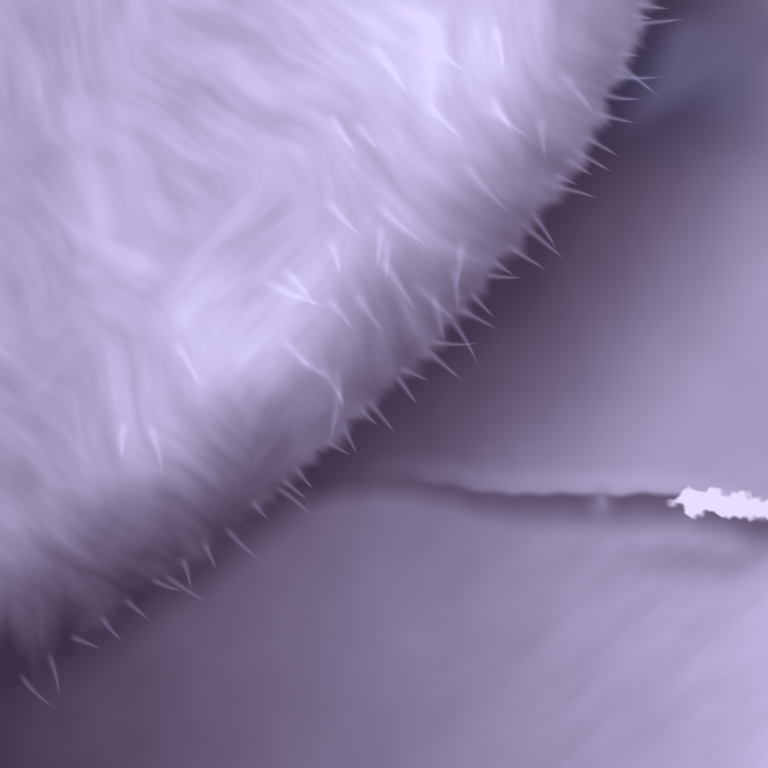
Give the GLSL for this texture, as a WebGL 1 fragment shader.

```glsl
precision highp float;
// Pale lilac fur overhanging two soft folds of cloth, with a dark crease and a frayed white edge.
uniform vec2 u_resolution;

const vec3 SHADOW = vec3(0.24, 0.19, 0.28);
const vec3 LIGHT = vec3(0.80, 0.76, 0.93);
const vec3 FLAKE = vec3(0.90, 0.87, 0.99);
const float FUR_SOFTNESS = 0.013;
const float FUR_CONTRAST = 0.15;
const float FRINGE_LENGTH = 0.060;
const float TUFT_LENGTH = 0.085;
const int FRINGE_COUNT = 44;
const int TUFT_COUNT = 34;

float hash(float n) { return fract(sin(n * 12.9898) * 43758.547); }

vec2 gradient(vec2 cell) {
  float a = 6.28318 * hash(dot(cell, vec2(1.37, 7.91)));
  return vec2(cos(a), sin(a));
}

// Gradient noise, roughly -0.7 to 0.7
float noise(vec2 p) {
  vec2 i = floor(p), f = fract(p);
  vec2 w = f * f * f * (f * (f * 6.0 - 15.0) + 10.0);
  vec2 e = vec2(0.0, 1.0);
  float a = dot(gradient(i), f);
  float b = dot(gradient(i + e.yx), f - e.yx);
  float c = dot(gradient(i + e.xy), f - e.xy);
  float d = dot(gradient(i + e.yy), f - e.yy);
  return mix(mix(a, b, w.x), mix(c, d, w.x), w.y);
}

float fbm(vec2 p) {
  return noise(p) + 0.5 * noise(p * 2.1 + 7.3) + 0.25 * noise(p * 4.3 + 3.1);
}

// Noise drawn out along one direction
float hairs(vec2 p, float angle, float scale) {
  vec2 along = vec2(cos(angle), sin(angle));
  vec2 q = vec2(dot(p, along) * 0.24, dot(p, vec2(-along.y, along.x)));
  return fbm(q * scale);
}

float blob(vec2 p, vec2 center, vec2 size) {
  vec2 q = (p - center) / size;
  return exp(-dot(q, q));
}

// Tapered, slightly bent hair
float strand(vec2 p, vec2 root, float angle, float len, float width, float bend) {
  vec2 along = vec2(cos(angle), sin(angle));
  vec2 q = p - root;
  float t = dot(q, along) / len;
  float side = dot(q, vec2(-along.y, along.x)) - bend * len * t * t;
  float w = width * (1.1 - clamp(t, 0.0, 1.0));
  float ends = smoothstep(0.0, 0.3, t) * (1.0 - smoothstep(0.7, 1.0, t));
  return ends * exp(-side * side / (w * w));
}

float furEdgeX(float y) {
  float t = y - 0.1;
  return 1.578 * t - 0.705 * t * t;
}

// Signed distance to the fur outline, positive inside
float furDistance(vec2 p) {
  float slope = 1.578 - 1.41 * (p.y - 0.1);
  return (furEdgeX(p.y) - p.x) / sqrt(1.0 + slope * slope);
}

float creaseY(float x) {
  float y = 0.366 + 0.012 * exp(-pow((x - 0.52) / 0.06, 2.0));
  return y - 0.008 * smoothstep(0.56, 0.7, x) - 0.035 * smoothstep(0.87, 1.02, x);
}

float clothTone(vec2 p, float gap) {
  // Upper fold, with a cool band in the top corner
  float upper = mix(0.29, 0.645, smoothstep(0.0, 0.32, gap));
  float bandY = p.y - 0.805 - 0.54 * (p.x - 0.77);
  upper -= 0.07 * blob(p, vec2(0.97, 0.84), vec2(0.16, 0.07));
  float band = smoothstep(-0.025, 0.03, bandY) * (1.0 - smoothstep(0.95, 1.0, p.y));
  upper = mix(upper, 0.41, 0.75 * band * smoothstep(0.0, 0.05, gap));
  // Lower fold
  float lower = 0.265 + 0.47 * p.x - 0.25 * max(p.y - 0.2, 0.0);
  lower -= 0.12 * blob(p, vec2(0.93, 0.27), vec2(0.09, 0.025));
  lower += 0.035 * hairs(p, 0.65, 22.0) * smoothstep(0.4, 0.9, p.x);
  // Crease and its cast shadow
  float depth = creaseY(p.x) + 0.006 * noise(vec2(p.x * 28.0, 2.0)) - p.y;
  float reach = mix(0.035, 0.065, smoothstep(0.45, 0.8, p.x));
  float shade = 1.0 - smoothstep(0.0, reach, depth);
  lower = mix(lower, 0.33, 0.85 * shade);
  upper += 0.04 * exp(-pow((depth + 0.016) / 0.014, 2.0)) * smoothstep(0.4, 0.6, p.x);
  float tone = mix(upper, lower, smoothstep(-0.004, 0.007, depth));
  tone = mix(tone, 0.56, 0.8 * blob(p, vec2(0.783 + 0.006 * noise(p * 60.0), 0.347), vec2(0.014, 0.018)));
  return mix(0.25, tone, smoothstep(-0.015, 0.065, gap)) + 0.018 * fbm(p * 9.0);
}

float furTone(vec2 p, float d) {
  float tone = mix(0.41, 0.74, smoothstep(-0.02, 0.2, d));
  tone -= 0.14 * (1.0 - smoothstep(0.1, 0.6, p.y));
  tone -= 0.06 * (1.0 - smoothstep(0.0, 0.2, p.x));
  tone += 0.06 * smoothstep(0.6, 0.9, p.y) * smoothstep(0.4, 0.6, p.x);
  tone += 0.07 * blob(p, vec2(0.3, 0.57), vec2(0.12, 0.09));
  tone += 0.07 * blob(p, vec2(0.51, 0.94), vec2(0.12, 0.07));
  // Crossing layers of soft hair
  vec2 q = p + 0.035 * vec2(noise(p * 6.0), noise(p * 6.0 + 9.0));
  float coat = mix(hairs(q, -0.65, 26.0), hairs(q, -1.25, 24.0), smoothstep(-0.25, 0.25, noise(p * 5.0)));
  coat = mix(coat, hairs(q, 0.85, 22.0), smoothstep(0.05, 0.35, noise(p * 4.0 + 5.0)));
  return tone + FUR_CONTRAST * coat * 0.65 + 0.05 * fbm(p * 6.0 + 2.0);
}

void main() {
  vec2 p = gl_FragCoord.xy / u_resolution;
  float d = furDistance(p);
  float ragged = d + 0.016 * hairs(p, -0.6, 36.0) + 0.006 * noise(p * 24.0);
  float fur = smoothstep(-FUR_SOFTNESS, FUR_SOFTNESS, ragged);
  float tone = mix(clothTone(p, -d), furTone(p, d), fur);

  // Fringe over the dark gap
  for (int i = 0; i < FRINGE_COUNT; i++) {
    float n = float(i);
    float y = 0.13 + 0.9 * (n + hash(n)) / float(FRINGE_COUNT);
    vec2 root = vec2(furEdgeX(y) - 0.025, y);
    float angle = mix(-0.75, -0.2, smoothstep(0.5, 0.95, y)) + 0.9 * (hash(n + 50.0) - 0.5);
    float len = FRINGE_LENGTH * (0.6 + 0.8 * hash(n + 90.0));
    float hair = strand(p, root, angle, len, 0.0045, 0.5 * (hash(n + 130.0) - 0.4));
    tone = mix(tone, 0.46 + 0.15 * y, 0.6 * hair);
  }
  // Bright tufts inside the coat
  for (int i = 0; i < TUFT_COUNT; i++) {
    float n = float(i) + 200.0;
    float y = 0.43 + 0.56 * hash(n);
    vec2 root = vec2(furEdgeX(y) - 0.07 - 0.3 * hash(n + 41.0), y);
    float angle = -1.1 + 1.2 * (hash(n + 83.0) - 0.5);
    float len = TUFT_LENGTH * (0.6 + 0.7 * hash(n + 127.0));
    tone += 0.075 * fur * strand(p, root, angle, len, 0.007, 0.4 * (hash(n + 171.0) - 0.5));
  }

  vec3 color = mix(SHADOW, LIGHT, clamp((tone - 0.24) / 0.56, 0.0, 1.15));
  float cool = blob(p, vec2(0.88, 0.9), vec2(0.13, 0.08)) * (1.0 - fur);
  color += cool * vec3(-0.01, 0.015, 0.035);

  // Frayed white edge on the crease
  float fray = 0.012 * noise(p * 45.0) + 0.008 * noise(p * 95.0);
  float flakeY = 0.347 - 0.14 * max(p.x - 0.92, 0.0);
  float flake = 0.017 * smoothstep(0.86, 0.91, p.x) - abs(p.y - flakeY) + fray;
  color = mix(color, FLAKE, smoothstep(-0.003, 0.005, flake) * smoothstep(0.86, 0.885, p.x));
  gl_FragColor = vec4(color, 1.0);
}
```
